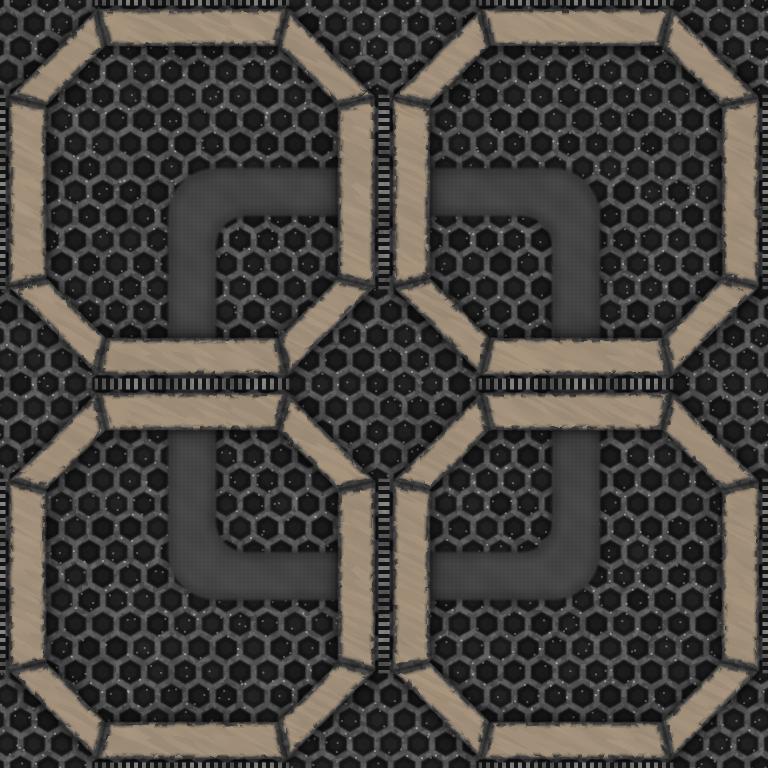
A three.js fragment shader for this pattern:

```glsl
// Four tan jointed octagon frames over a dark honeycomb, with a rounded grey duct and ladder strips.
varying vec2 vUv;

const float TAU = 6.2831853;
const float CELLS = 2.0;                        // octagons across and up
const vec2 HEX_COUNT = vec2(28.0, 32.0);        // hexagons across, rows up
const float HEX_HOLE = 0.39;                    // hole half width, in hexagon widths
const vec2 FRAME_OUTER = vec2(0.479, 0.514);    // straight and diagonal reach, in cells
const vec2 FRAME_INNER = vec2(0.378, 0.4255);
const float SEAM_HALF = 0.004;
const float EDGE_WEAR = 0.011;
const vec2 STRIP_HALF = vec2(0.0145, 0.253);    // across and along, in cells
const float BARS = 48.0;                        // ladder bars per cell
const vec2 DUCT_OUTER = vec2(0.28125, 0.0625);  // half size and corner radius, in canvases
const vec2 DUCT_INNER = vec2(0.21875, 0.040);
const float SOFT = 0.003;

const vec3 TAN = vec3(0.63, 0.56, 0.475);
const vec3 TAN_WORN = vec3(0.42, 0.39, 0.35);
const vec3 FRAME_EDGE = vec3(0.24);
const vec3 RIDGE = vec3(0.335);
const vec3 HOLE = vec3(0.085);
const vec3 DUCT = vec3(0.255);
const vec3 BAR = vec3(0.50);
const vec3 BAR_GAP = vec3(0.075);

vec2 hash2(vec2 p) {
  vec3 q = fract(p.xyx * vec3(0.1031, 0.1030, 0.0973));
  q += dot(q, q.yzx + 33.33);
  return fract((q.xx + q.yz) * q.zy);
}

// Cellular noise that wraps: distance to the nearest point, and that point's random value.
vec2 cellular(vec2 p, vec2 period) {
  vec2 base = floor(p), best = vec2(9.0, 0.0);
  for (int j = -1; j <= 1; j++) {
    for (int i = -1; i <= 1; i++) {
      vec2 cell = base + vec2(float(i), float(j));
      vec2 h = hash2(mod(cell, period));
      float d = length(cell + h - p);
      if (d < best.x) best = vec2(d, fract(h.x * 7.3 + h.y * 3.1));
    }
  }
  return best;
}

// Slow tonal drift from layered sines, about -1 to 1.
float drift(vec2 uv) {
  vec2 a = TAU * uv;
  return (sin(5.0 * a.x + 3.0 * a.y + 2.0 * sin(4.0 * a.y))
        + sin(11.0 * a.y - 7.0 * a.x + 2.0 * sin(9.0 * a.x))
        + sin(19.0 * a.x + 23.0 * a.y)) / 3.0;
}

float octagon(vec2 q, vec2 reach) {
  return max(max(q.x, q.y) - reach.x, dot(q, vec2(0.70711)) - reach.y);
}

float roundedSquare(vec2 p, vec2 size) {
  vec2 q = abs(p) - size.x + size.y;
  return length(max(q, 0.0)) + min(max(q.x, q.y), 0.0) - size.y;
}

float cover(float d) { return 1.0 - smoothstep(-SOFT, SOFT, d); }

vec3 honeycomb(vec2 uv, float grit) {
  vec2 period = vec2(1.0, 2.0 * HEX_COUNT.x / HEX_COUNT.y);
  vec2 g = uv * HEX_COUNT.x + vec2(0.25, 0.0);
  vec2 a = mod(g, period) - 0.5 * period;
  vec2 b = mod(g - 0.5 * period, period) - 0.5 * period;
  vec2 local = dot(a, a) < dot(b, b) ? a : b;
  vec2 id = mod(floor((g - local) / (0.5 * period) + 0.5), HEX_COUNT * vec2(2.0, 1.0));
  vec2 q = abs(local);
  float d = max(q.x, 0.5 * q.x + 0.866 * q.y);
  float tone = 0.85 + 0.3 * hash2(id).x;
  vec3 hole = HOLE * tone * (1.0 + 0.4 * (1.0 - smoothstep(0.17, 0.26, d)));
  vec3 ridge = RIDGE * (0.82 + 0.35 * grit);
  return mix(hole, ridge, smoothstep(HEX_HOLE - 0.055, HEX_HOLE + 0.055, d));
}

void main() {
  vec2 uv = vUv;
  vec2 p = fract(uv * CELLS) - 0.5;
  vec2 q = abs(p);
  float major = max(q.x, q.y), minor = min(q.x, q.y);
  float grit = cellular(uv * 160.0, vec2(160.0)).y;
  float tone = drift(uv);

  // Honeycomb with pale dust specks
  vec3 color = honeycomb(uv, grit) * (1.0 + 0.08 * tone);
  vec2 dust = cellular(uv * 72.0, vec2(72.0));
  color += 0.28 * step(0.6, dust.y) * (1.0 - smoothstep(0.04, 0.16, dust.x));

  // Woven duct
  float duct = max(roundedSquare(uv - 0.5, DUCT_OUTER), -roundedSquare(uv - 0.5, DUCT_INNER));
  float weave = sin(TAU * 96.0 * (uv.x + uv.y)) * sin(TAU * 96.0 * (uv.x - uv.y));
  vec3 cloth = DUCT * (0.84 + 0.2 * smoothstep(0.0, 0.018, -duct) + 0.06 * weave + 0.06 * tone);
  color *= 1.0 - 0.3 * exp(-max(duct, 0.0) * 150.0);
  color = mix(color, cloth, cover(duct));

  // Frame shadow
  float frame = max(octagon(q, FRAME_OUTER), -octagon(q, FRAME_INNER));
  color *= 1.0 - 0.5 * exp(-max(frame, 0.0) * 55.0);

  // Ladder strips between frames
  float along = q.x > q.y ? p.y : p.x;
  float strip = max(0.5 - major - STRIP_HALF.x, minor - STRIP_HALF.y);
  float bar = smoothstep(-0.35, 0.35, cos(TAU * BARS * along));
  float worn = 0.82 + 0.2 * sin(TAU * 6.0 * along + 1.0) + 0.12 * (grit - 0.5);
  color = mix(color, mix(BAR_GAP, BAR * worn, bar), cover(strip));

  // Frame segments: ragged borders, mitred seams, slanted grain
  vec2 outerCorner = vec2(FRAME_OUTER.x, FRAME_OUTER.y * 1.41421 - FRAME_OUTER.x);
  vec2 innerCorner = vec2(FRAME_INNER.x, FRAME_INNER.y * 1.41421 - FRAME_INNER.x);
  vec2 mitre = normalize(outerCorner - innerCorner);
  float seam = abs(dot(vec2(major, minor) - innerCorner, vec2(-mitre.y, mitre.x)));
  float ragged = EDGE_WEAR * (0.45 + 0.75 * cellular(uv * 128.0, vec2(128.0)).y);
  float inset = max(frame, SEAM_HALF - seam) + ragged;
  float grain = cellular(vec2(24.0 * uv.x, 160.0 * uv.y + 80.0 * uv.x), vec2(24.0, 80.0)).y;
  vec3 wood = TAN * (0.96 + 0.07 * grain + 0.025 * tone);
  wood = mix(wood, TAN_WORN, 0.75 * smoothstep(-0.009, 0.0, inset));
  vec3 border = FRAME_EDGE * (0.8 + 0.4 * grit) * (1.0 - 0.3 * cover(seam - SEAM_HALF));
  color = mix(color, mix(border, wood, cover(inset)), cover(frame + 0.25 * ragged));

  gl_FragColor = vec4(color, 1.0);
}
```
